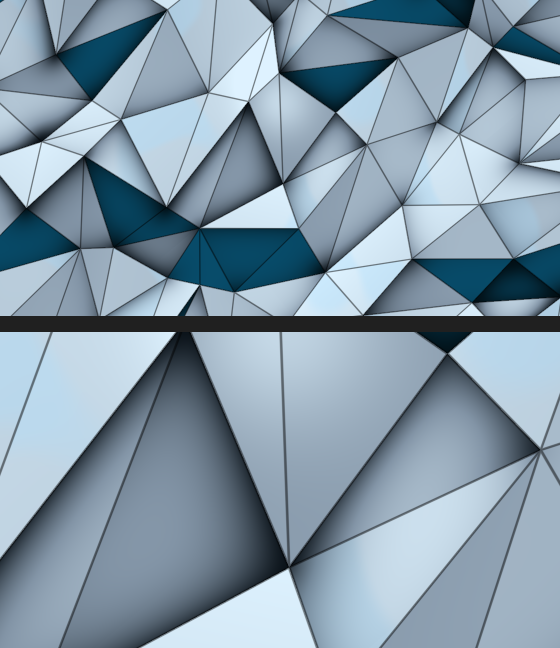
Top: the whole. Bottom: its middle third, enlarged.
Give the GLSL for this background, as a WebGL 1 fragment shader.

```glsl
precision highp float;
uniform vec2 u_resolution;

const vec2 GRID_AXIS = vec2(0.77, 0.64);
const vec2 GRID_SCALE = vec2(4.2, 5.4);
const vec2 LIGHT_SIDE = vec2(0.475, 0.88);
const float TEAL_LIMIT = -0.42;

struct Facet { vec3 a, b, c, normal; float level; };

vec3 hash3(vec2 p) {
  vec3 q = fract(p.xyx * vec3(0.1031, 0.1030, 0.0973));
  q += dot(q, q.yxz + 33.33);
  return fract((q.xxy + q.yzz) * q.zyx);
}

float gradientDot(vec2 cell, vec2 offset) {
  return dot(hash3(cell).xy * 2.0 - 1.0, offset);
}

float gradientNoise(vec2 p) {
  vec2 i = floor(p), f = fract(p), u = f * f * (3.0 - 2.0 * f);
  vec2 e = vec2(1.0, 0.0);
  return mix(mix(gradientDot(i, f), gradientDot(i + e, f - e), u.x),
             mix(gradientDot(i + e.yx, f - e.yx), gradientDot(i + 1.0, f - 1.0), u.x), u.y);
}

float cross2(vec2 a, vec2 b) { return a.x * b.y - a.y * b.x; }

float turn(vec2 a, vec2 b, vec2 c) { return cross2(b - a, c - a); }

float segmentDistance(vec2 p, vec2 a, vec2 b) {
  vec2 ab = b - a;
  return length(p - a - ab * clamp(dot(p - a, ab) / dot(ab, ab), 0.0, 1.0));
}

// Negative inside the facet
float facetDistance(vec2 p, Facet f) {
  vec2 a = f.a.xy, b = f.b.xy, c = f.c.xy;
  float d = min(segmentDistance(p, a, b), min(segmentDistance(p, b, c), segmentDistance(p, c, a)));
  float inside = min(turn(a, b, p), min(turn(b, c, p), turn(c, a, p)));
  return inside > 0.0 ? -d : d;
}

vec3 corner(vec2 cell) {
  vec3 h = hash3(cell + 37.0);
  return vec3(cell + (h.xy - 0.5) * 0.8, h.z * 1.2);
}

// One half of a jittered quad, split along its better diagonal
Facet makeFacet(vec2 cell, float side) {
  vec3 a = corner(cell), b = corner(cell + vec2(1.0, 0.0));
  vec3 c = corner(cell + 1.0), d = corner(cell + vec2(0.0, 1.0));
  float splitAC = min(turn(a.xy, b.xy, c.xy), turn(a.xy, c.xy, d.xy));
  float splitBD = min(turn(a.xy, b.xy, d.xy), turn(b.xy, c.xy, d.xy));
  Facet f;
  if (splitAC > splitBD) {
    f.a = a;
    f.b = side < 0.5 ? b : c;
    f.c = side < 0.5 ? c : d;
  } else {
    f.a = side < 0.5 ? a : b;
    f.b = side < 0.5 ? b : c;
    f.c = d;
  }
  f.normal = normalize(cross(f.b - f.a, f.c - f.a));
  f.level = hash3(cell + 151.0).x + 0.5 * dot(f.normal.xy, LIGHT_SIDE);
  return f;
}

Facet findFacet(vec2 p, out float edge) {
  Facet found;
  edge = 100.0;
  for (int k = 0; k < 18; k++) {
    float n = floor(float(k) * 0.5 + 0.1);
    vec2 offset = vec2(mod(n, 3.0), floor((n + 0.5) / 3.0)) - 1.0;
    Facet f = makeFacet(floor(p) + offset, mod(float(k), 2.0));
    float d = facetDistance(p, f);
    if (d < edge) { edge = d; found = f; }
  }
  return found;
}

// Higher neighbours darken the ground beside them
float openness(vec2 p, float level) {
  float light = 1.0;
  for (int k = 0; k < 18; k++) {
    float n = floor(float(k) * 0.5 + 0.1);
    vec2 offset = vec2(mod(n, 3.0), floor((n + 0.5) / 3.0)) - 1.0;
    Facet f = makeFacet(floor(p) + offset, mod(float(k), 2.0));
    float d = max(facetDistance(p, f), 0.0);
    light *= 1.0 - 0.82 * smoothstep(0.15, 0.8, f.level - level) * exp(-6.5 * d);
  }
  return light;
}

vec3 steelRamp(float tone) {
  vec3 low = mix(vec3(0.03, 0.06, 0.085), vec3(0.51, 0.58, 0.65), min(tone * 2.0, 1.0));
  return mix(low, vec3(0.87, 0.95, 1.0), clamp(tone * 2.0 - 1.0, 0.0, 1.0));
}

vec3 shade(vec2 uv, vec2 glowCentre, float pixel) {
  vec2 p = GRID_SCALE * vec2(dot(uv, GRID_AXIS), cross2(GRID_AXIS, uv));
  float edge;
  Facet f = findFacet(p, edge);
  float open = openness(p, f.level);
  float facing = dot(f.normal.xy, LIGHT_SIDE);
  vec2 centre = (f.a.xy + f.b.xy + f.c.xy) / 3.0;

  // Steel faces with a soft glow, teal on the sides turned away
  vec2 toGlow = uv - glowCentre;
  float tone = clamp(0.72 + 0.55 * facing, 0.4, 0.95) + 0.12 * dot(p - centre, f.normal.xy);
  tone += 0.35 * exp(-70.0 * dot(toGlow, toGlow));
  vec3 color = steelRamp(tone * open);
  float sheen = smoothstep(0.12, 0.2, gradientNoise(uv * 3.5 + f.normal.xy * 5.0));
  color = mix(color, vec3(0.66, 0.87, 1.0) * open, 0.3 * sheen * step(0.0, facing));
  if (facing < TEAL_LIMIT) color = vec3(0.03, 0.30, 0.42) * mix(0.2, 1.0, open);

  // Fine seams
  float seam = 1.0 - smoothstep(0.003, 0.006 + pixel * GRID_SCALE.y * 0.6, abs(edge));
  return color * (1.0 - 0.5 * seam);
}

void main() {
  float pixel = 1.0 / u_resolution.y;
  vec2 glowCentre = vec2(0.5 * u_resolution.x * pixel, 0.68);
  vec3 color = vec3(0.0);
  for (int s = 0; s < 4; s++) {
    float i = float(s);
    vec2 jitter = vec2(mod(i, 2.0), floor(i * 0.5 + 0.1)) * 0.5 - 0.25;
    color += shade((gl_FragCoord.xy + jitter) * pixel, glowCentre, pixel);
  }
  gl_FragColor = vec4(color * 0.25, 1.0);
}
```
